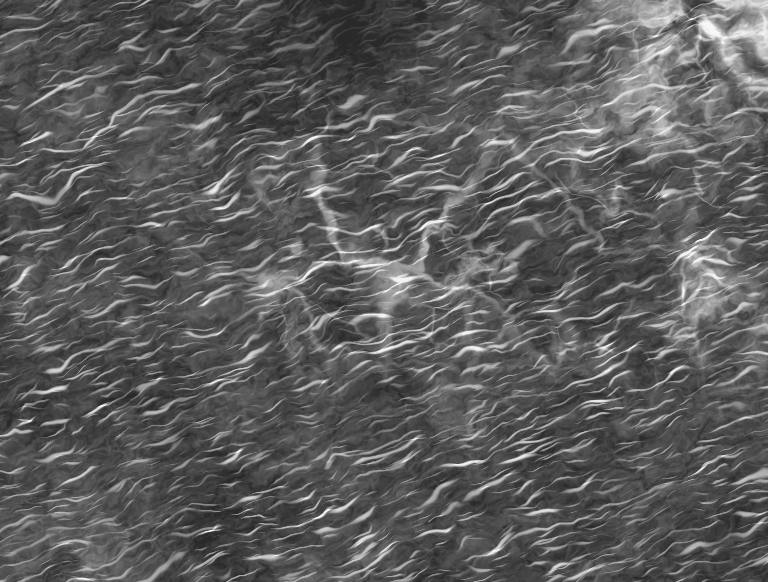
This texture is drawn by a Shadertoy shader. Its source:

```glsl
#define WIND_ANGLE 0.36
#define CREST_FREQ vec2(13.0, 34.0)
#define RIPPLE_FREQ vec2(24.0, 68.0)
#define WATER_TONE 0.272
#define FOAM_TONE 0.95
#define CREST_GAIN 0.80
#define RIPPLE_GAIN 0.50
#define WEB_GAIN 0.56
#define HAZE_GAIN 0.36
#define STRAND_GAIN 0.065

vec2 hash2(vec2 p) {
    vec3 h = fract(vec3(p.xyx) * vec3(0.1031, 0.1030, 0.0973));
    h += dot(h, h.yzx + 33.33);
    return fract((h.xx + h.yz) * h.zy);
}

float cornerSlope(vec2 cell, vec2 offset) {
    float a = 6.2832 * hash2(cell).x;
    return dot(vec2(cos(a), sin(a)), offset);
}

// Gradient noise, roughly -1 to 1
float noise(vec2 p) {
    vec2 i = floor(p), f = p - i;
    vec2 u = f * f * f * (f * (f * 6.0 - 15.0) + 10.0);
    vec2 e = vec2(1.0, 0.0);
    float low = mix(cornerSlope(i, f), cornerSlope(i + e, f - e), u.x);
    float high = mix(cornerSlope(i + e.yx, f - e.yx), cornerSlope(i + 1.0, f - 1.0), u.x);
    return 1.4 * mix(low, high, u.y);
}

float fbm(vec2 p) {
    float sum = 0.0, amp = 0.5;
    for (int i = 0; i < 4; i++) {
        sum += amp * noise(p);
        p = mat2(1.6, 1.2, -1.2, 1.6) * p + 17.3;
        amp *= 0.5;
    }
    return sum;
}

// Gap between the two nearest cell centres: zero on cell borders
float cellBorder(vec2 p) {
    vec2 i = floor(p), f = p - i;
    float near = 8.0, second = 8.0;
    for (int y = -1; y <= 1; y++)
    for (int x = -1; x <= 1; x++) {
        vec2 g = vec2(x, y);
        float d = length(g + hash2(i + g + 41.0) - f);
        second = min(second, max(near, d));
        near = min(near, d);
    }
    return second - near;
}

// Rows of broken, tapering crests, crisp above and softer below
float crests(vec2 q, vec2 freq, float seed) {
    float phase = q.y * freq.y + 0.9 * noise(q * freq * vec2(0.6, 0.3) + seed)
                + 0.2 * noise(q * freq * vec2(2.2, 0.7) - seed);
    float row = floor(phase), f = phase - row - 0.5;
    float strength = smoothstep(-0.1, 0.5, noise(vec2(q.x * freq.x + seed, row * 7.37)));
    float width = 0.04 + 0.12 * strength;
    float front = 1.0 - smoothstep(0.2 * width, width, f);
    float core = smoothstep(-1.2 * width, -0.2 * width, f);
    float trail = smoothstep(-0.45, 0.0, f);
    return strength * front * (0.8 * core + 0.2 * trail * trail);
}

float blob(vec2 p, vec2 centre, vec2 size) {
    vec2 d = (p - centre) / size;
    return exp(-dot(d, d));
}

// Bright thread with a faint halo
float thread(float border, float width) {
    float core = 1.0 - smoothstep(0.2 * width, width, border);
    return 0.75 * core + 0.25 * exp(-border / (1.6 * width));
}

void mainImage(out vec4 fragColor, in vec2 fragCoord) {
    vec2 p = fragCoord / iResolution.y;
    vec2 warp = vec2(fbm(p * 5.0 + 3.1), fbm(p * 5.0 + 51.7));
    vec2 curl = vec2(fbm(p * 19.0 + 9.4), fbm(p * 19.0 + 73.2));
    float c = cos(WIND_ANGLE), s = sin(WIND_ANGLE);
    vec2 q = mat2(c, -s, s, c) * (p + 0.03 * warp);

    // Large zones of foam and calm water
    float corner = blob(p, vec2(1.25, 0.95), vec2(0.22, 0.10));
    float centre = blob(p, vec2(0.68, 0.58), vec2(0.28, 0.20));
    float side = smoothstep(0.75, 1.2, p.x) * smoothstep(0.25, 0.5, p.y);
    float calm = blob(p, vec2(0.57, 0.94), vec2(0.20, 0.13))
               + 0.6 * blob(p, vec2(0.05, 0.99), vec2(0.18, 0.09));

    // Water body with fine brushed strands
    float tone = WATER_TONE + 0.12 * fbm(p * 4.5 + 20.0);
    tone += 0.15 * fbm(q * vec2(15.0, 44.0) + 1.2 * curl);
    tone += STRAND_GAIN * noise(q * vec2(48.0, 125.0) + 3.0 * curl);
    tone += 0.6 * STRAND_GAIN * noise(q * vec2(130.0, 210.0) + 5.0 * curl);
    tone -= 0.10 * calm;

    // Foam haze
    float patches = smoothstep(0.02, 0.38, fbm(p * 5.5 + 1.3 * warp + 31.0));
    float wisps = 0.6 + 1.3 * fbm(q * vec2(16.0, 32.0) + 2.0 * curl);
    float haze = patches * (0.3 + 0.7 * centre + 0.45 * side) * (1.0 - 0.9 * min(calm, 1.0));
    tone += HAZE_GAIN * haze * max(wisps, 0.0);
    float froth = smoothstep(-0.18, 0.3, fbm(p * vec2(8.0, 12.0) + 1.5 * warp + 7.0));
    tone += 0.62 * corner * froth * (0.75 + 0.5 * wisps);

    // Foam threads drawn out between cells
    vec2 w = p + 0.07 * warp + 0.022 * curl;
    float spread = max(noise(p * 7.0 + 12.0), 0.0);
    float wide = thread(cellBorder(w * vec2(4.2, 5.2)), 0.06 + 0.2 * spread);
    float thin = thread(cellBorder(w * vec2(9.5, 14.0) + 5.0), 0.07 + 0.16 * spread);
    float gaps = smoothstep(-0.3, 0.4, noise(p * 8.0 + 60.0));
    float web = wide * (0.95 * centre + 0.35 * side) + thin * gaps * (0.08 + 0.55 * centre + 0.6 * side);

    // Breaking crests and smaller ripples
    float lively = (1.0 - 0.7 * min(calm, 1.0)) * (0.9 + 0.8 * fbm(p * 6.0 + 80.0));
    float large = crests(q + 0.003 * curl, CREST_FREQ, 4.7);
    float medium = crests(q + 0.004 * curl, mix(CREST_FREQ, RIPPLE_FREQ, 0.4), 63.1);
    float small = crests(q + 0.004 * curl, RIPPLE_FREQ, 29.3);
    float foam = CREST_GAIN * max(large, 0.8 * medium) + RIPPLE_GAIN * small * (1.15 - 0.4 * p.y);
    foam = lively * foam + WEB_GAIN * min(web, 1.2) * (0.75 + 0.5 * wisps);

    tone = max(tone, 0.16);
    tone = mix(tone, FOAM_TONE, clamp(foam, 0.0, 1.0));
    fragColor = vec4(vec3(clamp(tone, 0.0, 0.97)), 1.0);
}
```
